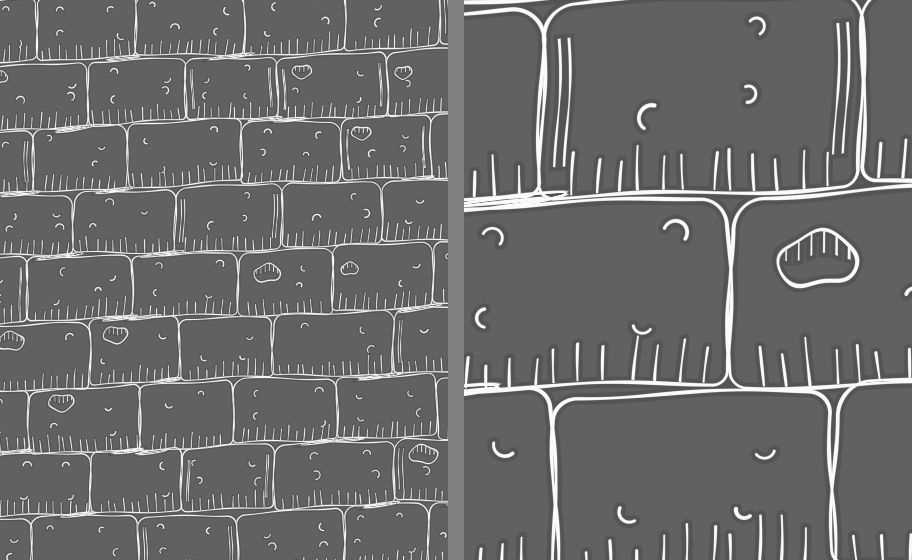
Left: the whole. Right: its middle third, enlarged.
This texture is drawn by a Shadertoy shader. Its source:

```glsl
// Hand-sketched stone brick wall: chalk outlines, hatching and chips on slate grey.
#define ROW_H 0.1160      // course height
#define BRICK_W 0.1780    // mean brick width
#define SLOPE 0.036       // rise of the courses to the right
#define JITTER 0.24       // spread of the upright joints, in bricks
#define WOBBLE 0.0016     // shake of the outlines
#define STROKE 0.00105    // half width of a stroke
#define HATCH_GAP 0.0140  // distance between hatch ticks
#define HATCH_H 0.0250    // height of hatch ticks
#define HOLE_CHANCE 0.36  // share of bricks with a hollow
#define SLATE vec3(0.38)
#define CHALK vec3(0.98)
#define FAR 1.0

float hash(vec2 p) {
    return fract(sin(dot(p, vec2(127.1, 311.7))) * 43758.5453);
}

mat2 rotation(float a) {
    float c = cos(a), s = sin(a);
    return mat2(c, s, -s, c);
}

float segment(vec2 p, vec2 a, vec2 b) {
    vec2 ab = b - a;
    return length(p - a - ab * clamp(dot(p - a, ab) / dot(ab, ab), 0.0, 1.0));
}

float roundBox(vec2 p, vec2 halfSize, float r) {
    vec2 a = abs(p) - halfSize + r;
    return length(max(a, 0.0)) + min(max(a.x, a.y), 0.0) - r;
}

float ellipse(vec2 p, vec2 r) {
    float k = length(p / r);
    return k * (k - 1.0) / max(length(p / (r * r)), 0.001);
}

float arc(vec2 p, float r, float halfAngle) {
    p.y = abs(p.y);
    if (atan(p.y, p.x) < halfAngle) return abs(length(p) - r);
    return length(p - r * vec2(cos(halfAngle), sin(halfAngle)));
}

// Short ticks rising from y = 0 between -halfSpan and halfSpan
float hatch(vec2 p, float halfSpan, float height, float seed) {
    float k = floor(p.x / HATCH_GAP);
    if (abs(k + 0.5) * HATCH_GAP > halfSpan) return FAR;
    float h = hash(vec2(k, seed));
    p.x -= (k + 0.3 + 0.4 * h) * HATCH_GAP;
    float top = height * (0.65 + 0.5 * hash(vec2(seed, k)));
    return segment(p, vec2(0.0, 0.001), vec2(0.003 * (h - 0.4), top));
}

// Oval hollow with hatching under its upper rim
float hollow(vec2 p, vec2 r, float seed) {
    p.y += 0.15 * r.y * sin(p.x / r.x * 4.0 + seed * 6.0);
    float rim = ellipse(p, r);
    float gap = 0.0075;
    float line = abs(mod(p.x, gap) - 0.5 * gap);
    float ticks = max(max(line, rim), 0.15 * r.y - p.y);
    return min(abs(rim), ticks + 0.0004);
}

// Place of the upright joint on the left of brick id, in bricks
float joint(vec2 id) {
    return id.x + JITTER * (hash(id + 3.7) - 0.5);
}

// Distance to the nearest stroke of one brick, p measured from its centre
float brick(vec2 p, vec2 halfSize, vec2 id) {
    float seed = hash(id + 11.3);
    if (roundBox(p, halfSize, 0.0) > 0.02) return FAR;
    p.y += 0.005 * (hash(id + 5.1) - 0.5);
    p = rotation(0.05 * (seed - 0.5)) * p;

    // Shaky outline with softer upper corners
    vec2 q = p + WOBBLE * sin(p.yx * vec2(55.0, 42.0) + seed * vec2(40.0, 60.0));
    vec2 body = halfSize - vec2(0.0005, 0.0022) * (0.4 + hash(id + 8.2));
    float corner = p.y > 0.0 ? 0.012 + 0.010 * seed : 0.009;
    float d = abs(roundBox(q, body, corner));

    // Hatching on the lower edge, taller to one side
    float lean = (hash(id + 2.9) - 0.3) * p.x / halfSize.x;
    vec2 foot = q + vec2(0.0, body.y - 0.001);
    d = min(d, hatch(foot, body.x - 0.008, HATCH_H * (1.0 + 0.6 * lean), seed) + 0.0003);

    // Long upright shading lines on a few bricks
    if (hash(id + 21.0) < 0.2) {
        float x = abs(abs(q.x) - body.x + 0.012) - 0.004 * seed;
        d = min(d, max(abs(x), abs(q.y) - 0.65 * body.y) + 0.0004);
    }

    // Overdrawn slivers in the bed joint near a lower corner
    if (hash(id + 31.0) < 0.65) {
        float side = hash(id + 33.0) < 0.3 ? -1.0 : 1.0;
        vec2 s = p - vec2(side * (halfSize.x - 0.022), -halfSize.y);
        s = rotation(-0.07 - 0.08 * seed) * s;
        d = min(d, abs(ellipse(s, vec2(0.022 + 0.018 * seed, 0.0028))));
        d = min(d, segment(s, vec2(-0.03, 0.001), vec2(0.024, -0.001)));
    }

    // Small curved chips, one per quarter, the first sometimes a hollow
    for (int k = 0; k < 4; k++) {
        float fk = float(k);
        vec2 rnd = vec2(hash(id + fk * 7.3 + 41.0), hash(id + fk * 5.9 + 47.0));
        vec2 quarter = vec2(mod(fk, 2.0) - 0.5, 0.5 - floor(fk / 2.0));
        vec2 c = p - halfSize * (quarter * vec2(1.0, 0.7) + 0.45 * (rnd - 0.5) + vec2(0.0, 0.12));
        if (k == 0 && hash(id + 51.0) < HOLE_CHANCE) {
            d = min(d, hollow(c, vec2(0.015, 0.010) + vec2(0.015, 0.009) * rnd.x * rnd.x, seed));
        } else if (rnd.x + rnd.y > 0.45) {
            d = min(d, arc(rotation(6.283 * rnd.y) * c, 0.0045 + 0.003 * rnd.x, 0.9 + 0.9 * rnd.y));
        }
    }
    return d;
}

void mainImage(out vec4 fragColor, in vec2 fragCoord) {
    vec2 p = fragCoord / iResolution.y;

    // Tilted, gently waving courses counted from the top
    float wave = 0.003 * sin(p.x * 9.0 + p.y * 14.0);
    float v = (1.0 - p.y + SLOPE * (p.x - 0.4) + wave + 0.016) / ROW_H;

    // Nearest stroke among the neighbouring bricks
    float d = FAR;
    for (int j = -1; j <= 1; j++) {
        float row = floor(v) + float(j);
        float u = (p.x - 0.0625) / BRICK_W - 0.5 * mod(row, 2.0);
        for (int i = -1; i <= 1; i++) {
            vec2 id = vec2(floor(u) + float(i), row);
            float left = joint(id), right = joint(id + vec2(1.0, 0.0));
            vec2 local = vec2((u - 0.5 * (left + right)) * BRICK_W, (row + 0.5 - v) * ROW_H);
            d = min(d, brick(local, 0.5 * vec2((right - left) * BRICK_W, ROW_H), id));
        }
    }

    // Chalk of uneven pressure with a faint dark fringe
    float width = STROKE * (1.0 + 0.2 * sin(p.x * 71.0 + 3.0 * sin(p.y * 57.0)));
    float soft = 0.75 / iResolution.y;
    float ink = 1.0 - smoothstep(width - soft, width + soft, d);
    float fringe = 1.0 - smoothstep(0.0030, 0.0042, d);
    fragColor = vec4(mix(SLATE - 0.05 * fringe, CHALK, ink), 1.0);
}
```
